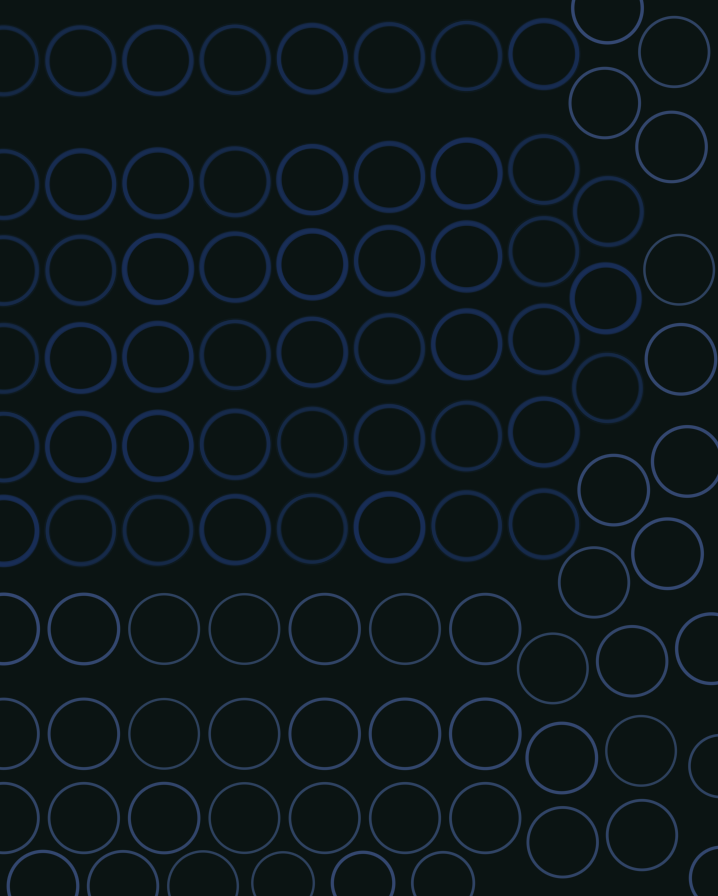
A Shadertoy shader for this pattern:

```glsl
float hash(vec2 p) {
    return fract(sin(dot(p, vec2(127.1, 311.7))) * 43758.5453);
}

float ring(vec2 p, float radius, float halfWidth) {
    float aa = 0.75 / iResolution.y;
    return 1.0 - smoothstep(-aa, aa, abs(length(p) - radius) - halfWidth);
}

// Wide dark ring: two slightly shifted strokes and a faint rim
void inkRing(inout vec3 col, vec2 p, vec2 id) {
    float h = hash(id);
    float angle = 6.283 * hash(id + 7.3);
    vec2 shift = 0.0007 * vec2(cos(angle), sin(angle));
    vec3 blue = mix(vec3(0.085, 0.165, 0.29), vec3(0.10, 0.185, 0.36), h);
    float halfWidth = mix(0.0017, 0.0025, h);
    col = mix(col, blue, 0.2 * ring(p, 0.0376, 0.0035));
    col = mix(col, blue, 0.75 * ring(p - shift, 0.0373, halfWidth));
    col = mix(col, blue, 0.75 * ring(p + shift, 0.0373, halfWidth));
}

// Thin pale ring
void paleRing(inout vec3 col, vec2 p, float radius, vec2 id) {
    float h = hash(id + 3.1);
    vec3 slate = mix(vec3(0.19, 0.27, 0.39), vec3(0.22, 0.30, 0.48), h);
    col = mix(col, slate, 0.92 * ring(p, radius, mix(0.0013, 0.0019, h)));
}

void mainImage(out vec4 fragColor, in vec2 fragCoord) {
    vec2 uv = fragCoord / iResolution.y;
    vec3 col = vec3(0.043, 0.079, 0.073);

    // Upper rows, lifting toward the right
    float upperY[6] = float[6](0.932, 0.794, 0.698, 0.600, 0.501, 0.4075);
    for (int r = 0; r < 6; r++) {
        float fromMiddle = float(r) - 2.5;
        float lift = 0.022 - 0.0023 * fromMiddle * fromMiddle;
        for (int j = 0; j < 8; j++) {
            float t = float(j) / 7.0;
            vec2 center = vec2(0.004 + 0.603 * t, upperY[r] + lift * t * t);
            inkRing(col, uv - center, vec2(j, r));
        }
    }

    // Lower rows, level
    float lowerY[3] = float[3](0.298, 0.181, 0.087);
    for (int r = 0; r < 3; r++) {
        for (int j = 0; j < 7; j++) {
            vec2 center = vec2(0.004 + 0.0896 * float(j), lowerY[r]);
            paleRing(col, uv - center, 0.0388, vec2(j, r));
        }
    }

    // Bottom row, cut by the edge and shrinking halfway
    for (int j = 0; j < 6; j++) {
        float small = step(2.5, float(j));
        vec2 center = vec2(0.048 + 0.0893 * float(j), 0.011 + 0.0035 * small);
        paleRing(col, uv - center, 0.0388 - 0.0045 * small, vec2(j, 9));
    }

    // Short chains leaning off the right side
    vec2 anchors[10] = vec2[10](
        vec2(0.678, 0.991), vec2(0.675, 0.885), vec2(0.679, 0.764),
        vec2(0.676, 0.667), vec2(0.678, 0.567), vec2(0.685, 0.453),
        vec2(0.663, 0.350), vec2(0.617, 0.254), vec2(0.627, 0.154),
        vec2(0.628, 0.060));
    for (int k = 0; k < 10; k++) {
        vec2 stride = k < 2 ? vec2(0.0745, -0.049)
                    : k < 7 ? vec2(0.082, 0.032) : vec2(0.0885, 0.008);
        int count = k == 2 ? 1 : k < 7 ? 2 : 3;
        for (int j = 0; j < count; j++) {
            vec2 center = anchors[k] + stride * float(j);
            if (j == 2) center.y += 0.006 - 0.031 * float(k - 7);
            vec2 id = vec2(j + 20, k);
            if (j == 0 && k > 1 && k < 5) inkRing(col, uv - center, id);
            else paleRing(col, uv - center, j == 2 && k > 7 ? 0.0345 : 0.0388, id);
        }
    }

    fragColor = vec4(col, 1.0);
}
```
